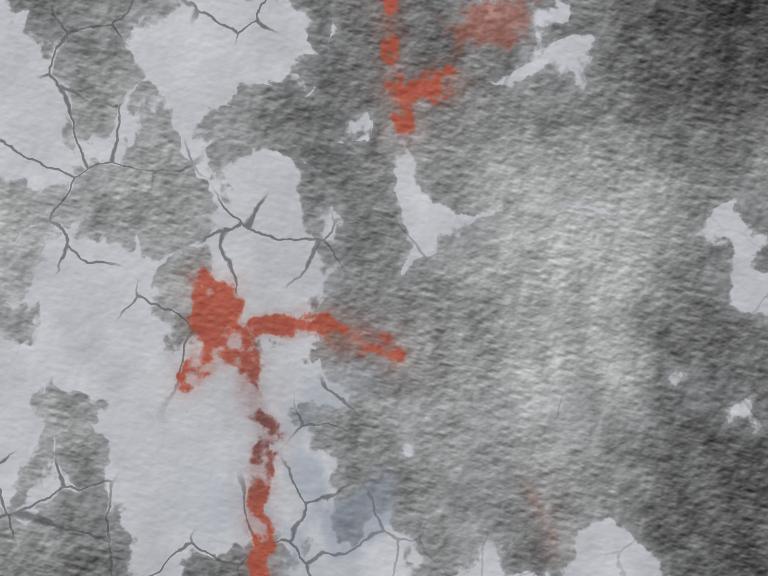
Reproduce this texture procedurally as a Shadertoy shader.

```glsl
// Weathered concrete wall with peeling pale paint, hairline cracks and rust red smears.

const vec3 PAINT = vec3(0.735, 0.745, 0.765);
const vec3 STUCCO_TINT = vec3(0.995, 1.0, 1.0);
const vec3 RUST = vec3(0.66, 0.335, 0.27);
const vec3 RUST_DARK = vec3(0.36, 0.27, 0.28);
const vec3 BLUE_STAIN = vec3(0.50, 0.54, 0.60);
const float STUCCO_LEVEL = 0.525;
const float PAINT_CUT = 0.665;
const float PAINT_EDGE = 0.025;
const float GRAIN_RELIEF = 0.15;
const float CRACK_SCALE = 8.5;

// Paint cover: centre, radius, strength (negative is bare wall)
const vec4 COVER[12] = vec4[12](
    vec4(0.03, 0.80, 0.12, 0.26), vec4(0.20, 0.87, 0.13, -0.24),
    vec4(0.39, 0.94, 0.09, 0.24), vec4(0.57, 0.94, 0.05, 0.28),
    vec4(0.46, 0.66, 0.10, 0.24), vec4(0.57, 0.76, 0.10, -0.20),
    vec4(0.24, 0.50, 0.25, 0.20), vec4(0.32, 0.14, 0.30, 0.20),
    vec4(0.12, 0.27, 0.08, -0.25), vec4(0.65, 0.12, 0.15, 0.13),
    vec4(1.09, 0.05, 0.08, 0.18), vec4(1.31, 0.49, 0.05, 0.30));

// Rust smears: start and end of each stroke, then widths
const vec4 SMEAR[10] = vec4[10](
    vec4(0.665, 1.02, 0.69, 0.87), vec4(0.69, 0.85, 0.706, 0.775),
    vec4(0.70, 0.825, 0.785, 0.86), vec4(0.37, 0.485, 0.39, 0.405),
    vec4(0.375, 0.40, 0.325, 0.345), vec4(0.44, 0.445, 0.57, 0.44),
    vec4(0.57, 0.435, 0.69, 0.385), vec4(0.425, 0.38, 0.455, 0.24),
    vec4(0.455, 0.24, 0.46, -0.02), vec4(0.93, 0.14, 0.965, 0.06));
const float SMEAR_WIDTH[10] = float[10](
    0.014, 0.018, 0.020, 0.038, 0.021, 0.015, 0.019, 0.021, 0.020, 0.003);

// Pale mineral veins: start and end
const vec4 VEIN[6] = vec4[6](
    vec4(0.71, 0.76, 0.70, 0.60), vec4(0.76, 0.61, 0.69, 0.52),
    vec4(0.76, 0.63, 1.08, 0.635), vec4(0.78, 0.82, 1.02, 0.93),
    vec4(1.25, 0.64, 1.30, 0.52), vec4(0.34, 0.98, 0.33, 0.74));

vec2 hash2(vec2 p) {
    vec3 q = fract(vec3(p.xyx) * vec3(0.1031, 0.1030, 0.0973));
    q += dot(q, q.yzx + 33.33);
    return fract((q.xx + q.yz) * q.zy);
}

float noise(vec2 p) {
    vec2 i = floor(p), f = fract(p);
    f = f * f * (3.0 - 2.0 * f);
    return mix(mix(hash2(i).x, hash2(i + vec2(1, 0)).x, f.x),
               mix(hash2(i + vec2(0, 1)).x, hash2(i + vec2(1, 1)).x, f.x), f.y);
}

float fbm(vec2 p) {
    float sum = 0.0, amp = 0.5;
    for (int i = 0; i < 6; i++) {
        sum += amp * noise(p);
        p = mat2(1.6, 1.2, -1.2, 1.6) * p + 17.3;
        amp *= 0.53;
    }
    return sum;
}

float capsule(vec2 p, vec4 s) {
    vec2 a = p - s.xy, b = s.zw - s.xy;
    return length(a - b * clamp(dot(a, b) / dot(b, b), 0.0, 1.0));
}

// Gap between the two nearest cell points: zero along the cracks
float cellEdge(vec2 p) {
    vec2 cell = floor(p), near = vec2(9.0);
    for (int y = -1; y <= 1; y++)
    for (int x = -1; x <= 1; x++) {
        vec2 c = cell + vec2(x, y);
        float d = length(c + hash2(c + 40.0) - p);
        near = d < near.x ? vec2(d, near.x) : vec2(near.x, min(near.y, d));
    }
    return near.y - near.x;
}

void mainImage(out vec4 fragColor, in vec2 fragCoord) {
    vec2 p = fragCoord / iResolution.y;
    p.x += 0.5 * (4.0 / 3.0 - iResolution.x / iResolution.y);
    vec2 warp = vec2(fbm(p * 9.0 + 3.0), fbm(p * 9.0 + 61.0)) - 0.5;
    vec2 w = p + 0.07 * warp;
    float flecks = fbm(p * 34.0 + 8.0);
    float leftSide = 1.0 - smoothstep(0.45, 0.85, p.x);

    // Bare stucco: broad stains, vertical streaks and embossed grain
    float tone = STUCCO_LEVEL + 0.34 * (fbm(p * 3.2 + 5.0) - 0.5);
    tone += 0.15 * (fbm(p * vec2(13.0, 3.0)) - 0.5) + 0.22 * (flecks - 0.5);
    tone += 0.08 * exp(-dot(p - vec2(0.95, 0.5), p - vec2(0.95, 0.5)) / 0.09);
    tone -= 0.12 * smoothstep(1.02, 1.25, p.x + 0.2 * warp.x);
    tone -= 0.06 * leftSide * smoothstep(0.55, 0.9, p.y);
    vec2 g = mat2(0.98, 0.2, -0.2, 0.98) * p * vec2(85.0, 140.0);
    float relief = noise(g) - noise(g + vec2(0.35, -0.7));
    relief += 0.6 * (noise(g * 1.9) - noise(g * 1.9 + vec2(0.4, -0.7)));
    vec3 col = STUCCO_TINT * (tone + GRAIN_RELIEF * relief);

    // Peeling paint, denser along cracks and veins
    float edge = cellEdge((p + 0.06 * warp) * CRACK_SCALE);
    float cover = fbm(w * 6.5 + 11.0) + 0.15 * (flecks - 0.5) - 0.06 * (1.0 - leftSide);
    for (int i = 0; i < 12; i++) {
        vec2 d = (p - COVER[i].xy) / COVER[i].z;
        cover += COVER[i].w * exp(-dot(d, d));
    }
    cover += 0.10 * leftSide * exp(-edge * 14.0);
    for (int i = 0; i < 6; i++)
        cover += 0.24 * exp(-capsule(w, VEIN[i]) * 65.0);
    float paint = smoothstep(-PAINT_EDGE, PAINT_EDGE, cover - PAINT_CUT);
    float haze = smoothstep(-0.20, 0.03, cover - PAINT_CUT);
    col = mix(col, PAINT - 0.09, 0.38 * haze);
    vec3 coat = PAINT + 0.13 * (fbm(p * 15.0) - 0.5) + 0.035 * relief;
    col = mix(col, coat, 0.94 * paint);
    float blue = exp(-dot(p - vec2(0.6, 0.14), p - vec2(0.6, 0.14)) / 0.035);
    col = mix(col, BLUE_STAIN, 0.55 * blue * smoothstep(0.45, 0.65, fbm(p * 8.0 + 29.0)));

    // Broken hairline cracks through the paint
    float crack = 1.0 - smoothstep(0.012, 0.05, edge);
    crack *= smoothstep(0.40, 0.58, noise(p * 7.0 + 20.0)) * haze * (0.3 + 0.7 * leftSide);
    col *= 1.0 - 0.38 * crack;

    // Rust smears, worn through by flecks, with a faint halo
    float d = 1.0;
    for (int i = 0; i < 10; i++)
        d = min(d, capsule(p + 0.035 * warp, SMEAR[i]) - SMEAR_WIDTH[i]);
    d += 0.045 * (flecks - 0.5);
    float wear = smoothstep(0.34, 0.50, fbm(p * 22.0 + 70.0));
    float rust = (1.0 - smoothstep(-0.007, 0.006, d)) * mix(0.3, 0.95, wear);
    float halo = 0.22 * exp(-max(d, 0.0) * 75.0);
    float patchDist = length((p - vec2(0.85, 0.965)) * vec2(1.0, 1.4));
    halo += 0.5 * (1.0 - smoothstep(0.03, 0.09, patchDist + 0.12 * (flecks - 0.5)));
    float soot = exp(-dot((p - vec2(0.45, 0.26)) * vec2(18.0, 9.0), (p - vec2(0.45, 0.26)) * vec2(18.0, 9.0)));
    vec3 rustColor = mix(RUST, RUST_DARK, 0.75 * soot) * (0.9 + 0.2 * flecks) + 0.07 * relief;
    col = mix(col, rustColor, clamp(max(rust, halo), 0.0, 1.0));

    fragColor = vec4(clamp(col, 0.0, 1.0), 1.0);
}
```
